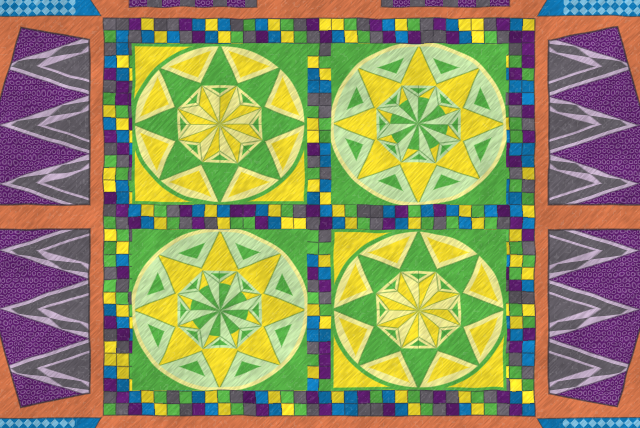
Write a Shadertoy shader that draws this pattern.

```glsl
// A crayon quilt: two by two eight-pointed star discs inside checkered bands,
// framed in orange with toothed side panels. Stars come from folding the angle
// into one sector; panels from triangle waves; wear from sine-hash noise.
const float PI = 3.14159;
const vec2 CENTRE = vec2(-0.002, -0.007);  // lengths are in canvas heights
const vec2 QUILT_HALF = vec2(0.504, 0.464);
const vec2 CELL_COUNT = vec2(34.0, 32.0);
const vec2 TILE_CENTRE = vec2(0.2324, 0.217);
const vec2 TILE_HALF = vec2(0.205, 0.188);
const float PEN = 0.0012;  // half width of pen lines
const float TOOTH_PITCH = 0.137;
const float BEAD = 0.0125;
const float WOBBLE = 0.004;
const float WEAR = 0.3;
const vec3 GREEN = vec3(0.33, 0.67, 0.27);
const vec3 YELLOW = vec3(0.93, 0.84, 0.17);
const vec3 GREY = vec3(0.38, 0.36, 0.39);
const vec3 PURPLE = vec3(0.35, 0.11, 0.41);
const vec3 BLUE = vec3(0.06, 0.45, 0.68);
const vec3 SKY = vec3(0.47, 0.71, 0.83);
const vec3 ORANGE = vec3(0.81, 0.45, 0.29);
const vec3 MAUVE = vec3(0.75, 0.67, 0.77);
const vec3 CREAM = vec3(0.92, 0.90, 0.56);
const vec3 MINT = vec3(0.75, 0.87, 0.64);
const vec3 INK = vec3(0.20, 0.19, 0.22);
const vec3 CRAYONS[5] = vec3[5](GREEN, GREY, PURPLE, BLUE, YELLOW);

float hash(vec2 p) { return fract(sin(dot(p, vec2(127.1, 311.7))) * 43758.5); }
float noise(vec2 p) {
  vec2 i = floor(p), f = fract(p);
  f = f * f * (3.0 - 2.0 * f);
  return mix(mix(hash(i), hash(i + vec2(1, 0)), f.x),
             mix(hash(i + vec2(0, 1)), hash(i + vec2(1, 1)), f.x), f.y);
}
float fill(float d) { return clamp(0.5 - d * iResolution.y * 0.8, 0.0, 1.0); }
float stroke(float d, float halfWidth) { return fill(abs(d) - halfWidth); }
float zigzag(float x) { return 1.0 - abs(fract(x) - 0.5) * 2.0; }
float box(vec2 p, vec2 h) { vec2 d = abs(p) - h; return max(d.x, d.y); }

// Folds the plane into half of one of eight sectors; a tip lies on +x
vec2 foldEight(vec2 p, float turn) {
  float a = mod(atan(p.y, p.x) - turn + PI / 8.0, PI / 4.0) - PI / 8.0;
  return length(p) * vec2(cos(a), abs(sin(a)));
}
float gapReach(vec2 q) { return dot(q, vec2(cos(PI / 8.0), sin(PI / 8.0))); }
float starEdge(vec2 q, float tip, float valley) {
  vec2 e = valley * vec2(cos(PI / 8.0), sin(PI / 8.0)) - vec2(tip, 0.0);
  return dot(q - vec2(tip, 0.0), normalize(vec2(e.y, -e.x)));
}

// One tile; k = 1 gives a green star, k = 0 a yellow one
vec3 starTile(vec2 t, float k) {
  vec2 d = t / TILE_HALF;
  float size = TILE_HALF.y, r = length(d), rim = (r - 0.985) * size;
  vec3 star = mix(YELLOW, GREEN, k), gap = mix(GREEN, YELLOW, k), pale = mix(MINT, CREAM, k);
  // Corners and rim
  vec3 col = min(d.x, d.y) > 0.0 ? GREEN : gap;
  col = mix(col, GREEN, stroke(box(t, TILE_HALF), 0.007));
  col = mix(col, mix(CREAM, GREEN, k), stroke(rim, 0.006));
  // Outer star and the triangles between its arms
  vec2 q = foldEight(d, 0.0);
  float edge = starEdge(q, 0.99, 0.55);
  float wing = max(mix(0.095, 0.06, k) - edge, gapReach(q) - mix(0.83, 0.88, k));
  vec3 disc = mix(pale, gap, fill(wing * size));
  disc = mix(disc, star, fill(edge * size));
  disc = mix(disc, GREEN * 0.65, 0.5 * stroke(edge * size, PEN));
  // Octagon with a smaller star, turned half a sector
  vec2 c = foldEight(d, PI / 8.0);
  float octagon = gapReach(c) - 0.48, core = starEdge(c, 0.52, 0.33);
  float wedge = sin(8.0 * atan(d.y, d.x)) * r / 8.0;
  vec3 heart = mix(pale, GREEN, fill(max(0.035 - core, octagon + 0.035) * size));
  vec3 inner = mix(YELLOW, gap, fill((r - 0.33) * size));
  heart = mix(heart, mix(pale, inner, fill(wedge * size)), fill(core * size));
  float pen = max(stroke(core * size, PEN), stroke(wedge * size, PEN * 0.6));
  heart = mix(heart, GREEN * 0.65, 0.5 * pen);
  return mix(col, mix(disc, heart, fill(octagon * size)), fill(rim + 0.003));
}

vec3 checkers(vec2 p) {
  vec2 cell = 2.0 * QUILT_HALF / CELL_COUNT, g = (p + QUILT_HALF) / cell, id = floor(g);
  float swap = step(0.8, hash(id)) * floor(hash(id + 7.0) * 5.0);
  vec3 col = CRAYONS[int(mod(id.x + id.y + swap, 5.0))] * (0.88 + 0.24 * hash(id + 3.0));
  return mix(col, INK, 0.6 * fill(-box((fract(g) - 0.5) * cell, 0.5 * cell) - PEN));
}
vec3 beads(vec2 p) {
  vec2 g = p / BEAD + 0.6 * vec2(noise(p * 60.0), noise(p * 60.0 + 9.0));
  g.x += 0.5 * mod(floor(g.y), 2.0);
  return mix(PURPLE, MAUVE, 0.55 * stroke((length(fract(g) - 0.5) - 0.34) * BEAD, 0.0009));
}
// Purple teeth pointing inward over mauve bands and grey slivers
vec3 toothedPanel(vec2 p) {
  float u = (0.748 - abs(p.x)) / 0.211, v = abs(p.y) / TOOTH_PITCH;
  float s = u - zigzag(v - 0.57), scale = 0.065;
  vec3 col = mix(GREY, MAUVE, fill((s - 0.5) * scale));
  col = mix(col, GREY, fill((abs(s - 0.24) - 0.2 * zigzag(v * 2.0 + u)) * scale));
  col = mix(col, beads(p), fill(s * scale));
  return mix(col, INK, 0.5 * stroke(s * scale, PEN));
}

void mainImage(out vec4 fragColor, in vec2 fragCoord) {
  vec2 paper = (fragCoord - 0.5 * iResolution.xy) / iResolution.y - CENTRE;
  vec2 p = paper + WOBBLE * (vec2(noise(paper * 22.0), noise(paper * 22.0 + 40.0)) - 0.5);
  vec2 m = abs(p), diagonal = vec2(paper.x + paper.y, paper.x - paper.y);
  // Side panels with slanted top and outer edge
  float panel = max(max(0.537 - m.x, 0.029 - m.y), m.y - 0.413 - 0.19 * (m.x - 0.537));
  panel = max(panel, m.x - 0.748 + 0.295 * (m.y - 0.27));
  vec3 col = mix(ORANGE, toothedPanel(p), fill(panel));
  col = mix(col, INK, 0.7 * stroke(panel, 0.002));
  // Blue corners and top strips
  float corner = max(0.47 - m.y, 0.51 - m.x + 0.6 * (m.y - 0.47));
  float strip = max(0.491 - p.y, abs(m.x - 0.294) - 0.15);
  vec2 check = sin(diagonal * 150.0);
  float light = smoothstep(-0.2, 0.2, check.x * check.y) * fill(0.57 - m.x);
  col = mix(col, mix(BLUE, SKY, light), fill(corner));
  col = mix(col, mix(GREY, beads(p), step(0.45, zigzag(p.x * 13.0))), fill(strip));
  col = mix(col, INK, 0.6 * stroke(min(corner, strip), PEN));
  // Checkered bands, then four tiles of alternating colour
  vec2 t = p - sign(p) * TILE_CENTRE;
  float quilt = box(p, QUILT_HALF);
  col = mix(col, checkers(p), fill(quilt));
  col = mix(col, starTile(t, step(p.x * p.y, 0.0)), fill(box(t, TILE_HALF)));
  col = mix(col, INK, 0.5 * stroke(quilt, PEN));
  // Crayon strokes and paper grain
  float grain = 0.6 * noise(diagonal * vec2(45.0, 260.0)) + 0.4 * noise(paper * 18.0);
  col *= 1.0 + WEAR * (grain - 0.52);
  col = mix(col, vec3(0.88), 0.12 * smoothstep(0.65, 1.0, noise(paper * 240.0)));
  fragColor = vec4(clamp(col, 0.0, 1.0), 1.0);
}
```
